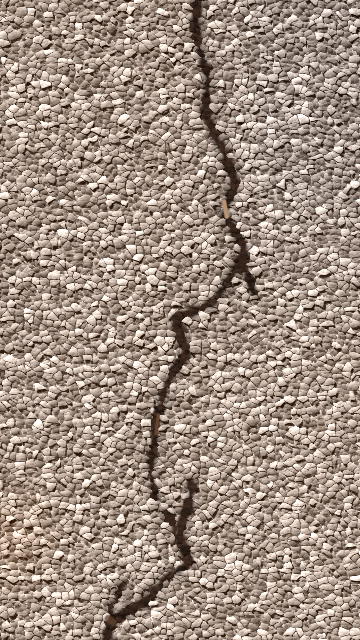
Reproduce this texture procedurally as a WebGL 2 fragment shader.

```glsl
#version 300 es
precision highp float;
// Weathered asphalt of pale gravel, split from top to bottom by a jagged dark crack.

uniform vec2 u_resolution;
out vec4 fragColor;

const float CANVAS_HEIGHT = 7.68;
const vec2 LIGHT = vec2(-0.45, 0.89);
const vec3 WARM_OFFSET = vec3(0.07, 0.0, -0.05);
const vec3 CRACK_COLOR = vec3(0.15, 0.09, 0.06);
const vec3 TWIG_COLOR = vec3(0.72, 0.58, 0.46);
const vec3 RUST_COLOR = vec3(0.40, 0.27, 0.19);

// Bends of the long fissure and of the one that takes over below it
const vec2 UPPER[18] = vec2[18](
  vec2(2.41, 7.75), vec2(2.34, 7.33), vec2(2.48, 6.83), vec2(2.51, 6.18),
  vec2(2.68, 5.88), vec2(2.80, 5.53), vec2(2.70, 5.08), vec2(2.90, 4.76),
  vec2(2.92, 4.54), vec2(2.72, 4.28), vec2(2.57, 4.06), vec2(2.11, 3.86),
  vec2(2.23, 3.46), vec2(2.00, 3.06), vec2(1.86, 2.63), vec2(1.81, 2.08),
  vec2(1.85, 1.72), vec2(2.12, 1.32));
const vec2 LOWER[7] = vec2[7](
  vec2(2.30, 1.85), vec2(2.18, 1.28), vec2(2.25, 0.88), vec2(1.98, 0.74),
  vec2(1.72, 0.43), vec2(1.34, 0.25), vec2(1.26, -0.08));

vec2 hash2(vec2 p) {
  vec3 q = fract(p.xyx * vec3(0.1031, 0.1030, 0.0973));
  q += dot(q, q.yzx + 33.33);
  return fract((q.xx + q.yz) * q.zy);
}

float waves(vec2 p) {
  return 0.5 * sin(p.x * 1.7 + 1.3 * sin(p.y * 1.1))
       + 0.3 * sin(p.y * 2.9 - p.x * 1.6 + 2.0)
       + 0.2 * sin(p.x * 5.3 + p.y * 4.1);
}

// Cellular noise: xy = offset from the stone centre, z = gap distance, w = random tone
vec4 stones(vec2 p) {
  vec2 cell = floor(p);
  float nearest = 9.0, second = 9.0, tone = 0.0;
  vec2 offset = vec2(0.0);
  for (int y = -1; y <= 1; y++)
  for (int x = -1; x <= 1; x++) {
    vec2 id = cell + vec2(x, y);
    vec2 toPoint = p - id - hash2(id + 17.0);
    float d = length(toPoint);
    if (d < nearest) {
      second = nearest;
      nearest = d;
      offset = toPoint;
      tone = hash2(id + 91.0).x;
    } else {
      second = min(second, d);
    }
  }
  return vec4(offset, second - nearest, tone);
}

// Coverage of a stone; those of low tone are small or sunk in the binder
float stoneMask(vec4 s) {
  return smoothstep(0.0, 0.26, s.z + 0.8 * min(s.w - 0.45, 0.08));
}

float segment(vec2 p, vec2 a, vec2 b) {
  vec2 ab = b - a;
  return length(p - a - ab * clamp(dot(p - a, ab) / dot(ab, ab), 0.0, 1.0));
}

float crackDistance(vec2 p) {
  float d = 9.0;
  for (int i = 0; i < 17; i++) {
    float thinning = i > 14 ? 0.016 : 0.0;
    d = min(d, segment(p, UPPER[i], UPPER[i + 1]) + thinning);
  }
  for (int i = 0; i < 6; i++) d = min(d, segment(p, LOWER[i], LOWER[i + 1]));
  d = min(d, segment(p, vec2(2.92, 4.54), vec2(3.06, 4.18)) + 0.012);
  return min(d, segment(p, vec2(1.48, 0.68), vec2(1.30, 0.33)) + 0.018);
}

float stroke(vec2 p, vec2 a, vec2 b, float width, float pixel) {
  return 1.0 - smoothstep(width - pixel, width + pixel, segment(p, a, b));
}

void main() {
  float pixel = CANVAS_HEIGHT / u_resolution.y;
  vec2 p = gl_FragCoord.xy * pixel;

  // Gravel: stones that cast short shadows on a bed of grit
  vec2 scale = vec2(10.0, 14.0);
  vec2 bend = 0.02 * vec2(waves(p * 9.0), waves(p.yx * 9.0 + 4.0));
  vec2 ground = p + bend;
  vec4 stone = stones(ground * scale);
  vec4 caster = stones((ground + 0.038 * LIGHT) * scale);
  vec4 grit = stones((p - bend) * scale * 1.8 + 40.0);
  float grain = 0.30 * (grit.w - 0.5) + 0.22 * dot(grit.xy, LIGHT);
  float shadow = stoneMask(caster) * (0.6 + 0.4 * smoothstep(0.3, 0.8, caster.w));
  float bed = (0.60 + 1.3 * grain) * (1.0 - 0.82 * shadow);
  float top = 0.56 + 0.33 * stone.w * stone.w + 0.38 * dot(stone.xy, LIGHT) + 0.5 * grain;
  float tone = mix(bed, top, stoneMask(stone));
  tone += 0.012 * waves(p * 1.6 + 3.0) + 0.015 - 0.004 * p.y;
  vec3 color = tone + WARM_OFFSET;

  // Cool grey toward the upper right, rusty soil at the lower left
  float cool = smoothstep(2.0, 3.6, p.x) * smoothstep(3.2, 6.2, p.y);
  color += cool * vec3(-0.02, -0.005, 0.012);
  vec2 fromRust = p - vec2(0.1, 1.2);
  color += exp(-2.0 * dot(fromRust, fromRust)) * vec3(0.02, -0.005, -0.03);

  // Crack: its edge steps around stones, its width swells and pinches
  vec2 sway = 0.018 * vec2(waves(p.yx * 6.0), waves(p * 7.0 + 2.0));
  float d = crackDistance(p + sway - 0.5 * stone.xy / scale);
  float width = 0.043 + 0.024 * waves(p * 5.0 + 1.0);
  float core = 1.0 - smoothstep(width - pixel, width + pixel * 1.5, d);
  color *= 1.0 - 0.18 * (1.0 - smoothstep(0.03, 0.15, d));
  color = mix(color, CRACK_COLOR * (0.6 + 0.9 * grit.w), 0.9 * core);

  // Debris caught in the crack
  color = mix(color, TWIG_COLOR, stroke(p, vec2(2.69, 5.26), vec2(2.72, 5.08), 0.025, pixel));
  color = mix(color, RUST_COLOR, stroke(p, vec2(1.90, 2.70), vec2(1.87, 2.48), 0.02, pixel));
  color = mix(color, RUST_COLOR, 0.7 * stroke(p, vec2(1.30, 0.26), vec2(1.36, 0.21), 0.04, pixel));

  fragColor = vec4(clamp(color, 0.0, 1.0), 1.0);
}
```
